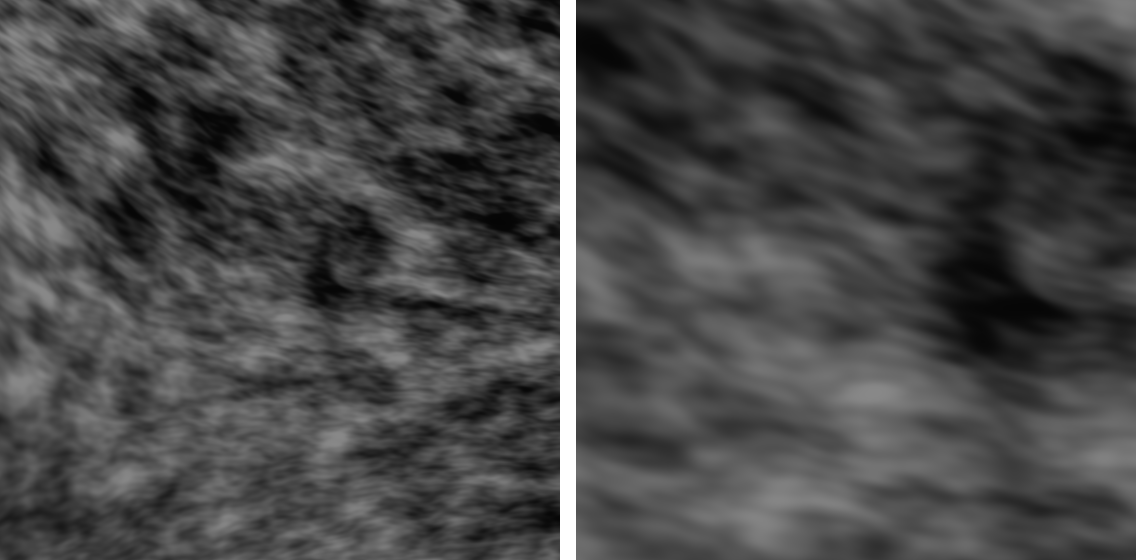
Left: the whole. Right: its middle third, enlarged.
Give the GLSL for this texture, as a three.js fragment shader.

```glsl
// Soft grey mottled stone: small dark ragged blots in a paler, finely streaked ground.
// Layered gradient noise is drawn on bent coordinates; finer layers are
// stretched more along the grain, and broad patches shift the overall tone.
varying vec2 vUv;

const float MEAN_GREY = 0.262;
const float CONTRAST = 0.25;
const float DARKEST = 0.02;
const float LIGHTEST = 0.54;
const float CORNER = 0.0015;
const int LAYERS = 6;

// Random unit vector for a lattice cell
vec2 randomDirection(vec2 cell) {
  vec3 h = fract(cell.xyx * vec3(0.1031, 0.1030, 0.0973));
  h += dot(h, h.yzx + 33.33);
  float angle = 6.28318 * fract((h.x + h.y) * h.z);
  return vec2(cos(angle), sin(angle));
}

float cornerSlope(vec2 cell, vec2 local, vec2 corner) {
  return dot(randomDirection(cell + corner), local - corner);
}

float gradientNoise(vec2 p) {
  vec2 cell = floor(p);
  vec2 f = fract(p);
  vec2 w = f * f * f * (f * (f * 6.0 - 15.0) + 10.0);
  float low = mix(cornerSlope(cell, f, vec2(0.0, 0.0)),
                  cornerSlope(cell, f, vec2(1.0, 0.0)), w.x);
  float high = mix(cornerSlope(cell, f, vec2(0.0, 1.0)),
                   cornerSlope(cell, f, vec2(1.0, 1.0)), w.x);
  return mix(low, high, w.y);
}

// Bends the grain: falling to the right above, rising gently below
vec2 bendGrain(vec2 p) {
  float x = p.x - 0.5;
  float fall = mix(-0.2, 0.45, smoothstep(-0.2, 0.9, p.y));
  return vec2(p.x, p.y + fall * (x - 0.35 * x * x));
}

// Bell-shaped falloff around zero
float bell(float d) {
  return exp(-d * d);
}

// Sums layers from broad blots to thin streaks, strongest at the blot size
float streakedLayers(vec2 p) {
  float sum = 0.0;
  float frequency = 3.2;
  for (int i = 0; i < LAYERS; i++) {
    float layer = float(i);
    float stretch = mix(1.1, 2.4, layer / float(LAYERS - 1));
    float weight = bell((layer - 2.1) / 2.9);
    vec2 offset = vec2(23.6, 37.4) * (layer + 1.0);
    sum += weight * gradientNoise(p * frequency * vec2(1.0 / stretch, 1.0) + offset);
    frequency *= 2.0;
  }
  return sum;
}

// Broad round patch that fades out from its centre
float softPatch(vec2 p, vec2 centre, float radius) {
  return bell(distance(p, centre) / radius);
}

float broadTone(vec2 p) {
  float pale = 0.08 * softPatch(p, vec2(0.15, 0.95), 0.22)
             + 0.06 * softPatch(p, vec2(0.4, 0.2), 0.4);
  float dark = 0.09 * softPatch(p, vec2(0.72, 0.88), 0.32)
             + 0.06 * softPatch(p, vec2(0.38, 0.58), 0.2)
             + 0.07 * softPatch(p, vec2(1.0, 0.0), 0.2);
  return pale - dark;
}

// Larger of two values, with a rounded corner
float softMax(float a, float b, float corner) {
  float d = a - b;
  return 0.5 * (a + b + sqrt(d * d + corner));
}

void main() {
  vec2 grain = bendGrain(vUv);

  // Slight wobble makes the blots ragged
  vec2 wobble = vec2(gradientNoise(grain * 14.0 + 5.2),
                     gradientNoise(grain * 14.0 + 71.9));
  float mottling = streakedLayers(grain + 0.008 * wobble);

  // Blots are stronger toward the top
  float strength = CONTRAST * mix(0.85, 1.1, smoothstep(0.1, 0.6, vUv.y));
  float grey = MEAN_GREY + broadTone(vUv) + strength * mottling;

  // Round off both ends of the tone range
  grey = softMax(grey, DARKEST, CORNER);
  grey = -softMax(-grey, -LIGHTEST, CORNER);

  gl_FragColor = vec4(vec3(grey), 1.0);
}
```
